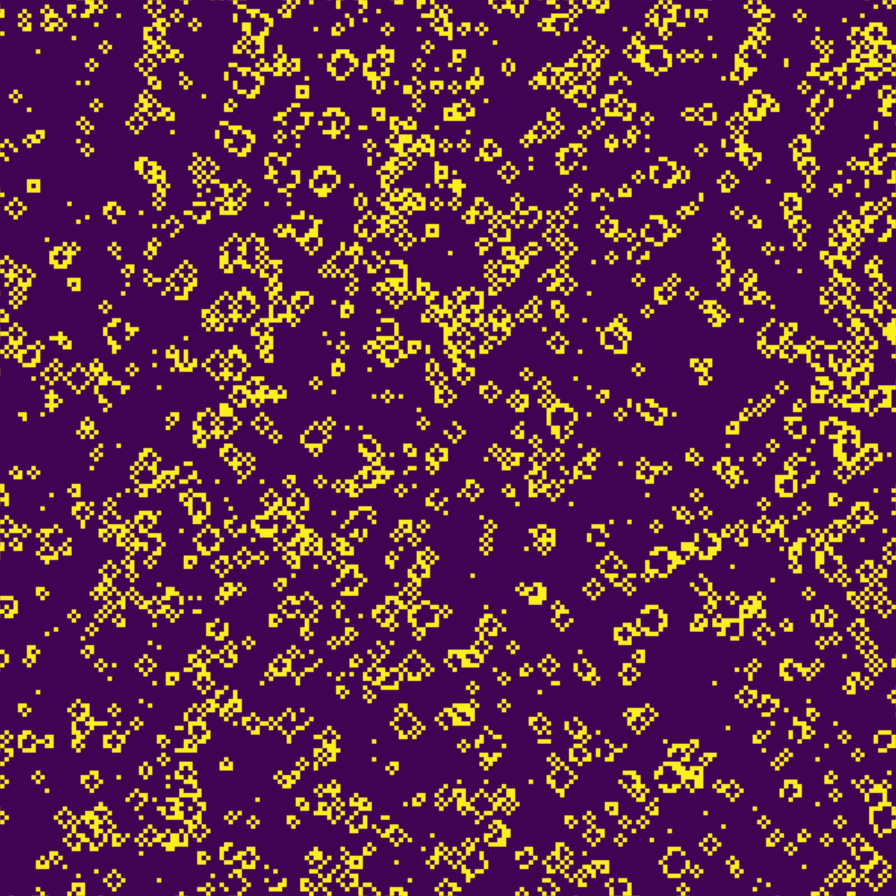
This texture is drawn by a WebGL 2 fragment shader. Its source:

```glsl
#version 300 es
precision highp float;
// Scattered dots and small broken rings of yellow cells on a dark violet grid.

uniform vec2 u_resolution;
out vec4 fragColor;

const float GRID = 200.0;         // cells across the canvas
const int REACH = 3;              // largest ring radius in cells
const float MIN_DENSITY = 0.014;  // chance of a ring centre in sparse gaps
const float MAX_DENSITY = 0.085;  // chance of a ring centre in clumps
const vec3 VIOLET = vec3(0.25, 0.01, 0.33);
const vec3 YELLOW = vec3(0.98, 0.94, 0.12);

float hash(vec2 p, float salt) {
  return fract(sin(dot(p, vec2(12.9898, 78.233)) + salt * 37.719) * 43758.5453);
}

float valueNoise(vec2 p, float salt) {
  vec2 i = floor(p);
  vec2 f = fract(p);
  f = f * f * (3.0 - 2.0 * f);
  float low = mix(hash(i, salt), hash(i + vec2(1, 0), salt), f.x);
  float high = mix(hash(i + vec2(0, 1), salt), hash(i + vec2(1, 1), salt), f.x);
  return mix(low, high, f.y);
}

// Chance that a cell is a ring centre: crowded clumps and sparse gaps.
float seedDensity(vec2 cell) {
  float clump = smoothstep(0.2, 0.8, valueNoise(cell / 6.5, 5.0));
  return mix(MIN_DENSITY, MAX_DENSITY, clump * clump);
}

// Ring radius: 0 is a dot, 1 a small diamond, 2 and 3 wider loops.
float ringRadius(vec2 seed) {
  float r = hash(seed, 2.0);
  return step(0.36, r) + step(0.72, r) + step(0.96, r);
}

// Whole-cell distance, between a diamond and a circle in shape.
float cellDistance(vec2 offset, float roundness, float jitter) {
  float diamond = abs(offset.x) + abs(offset.y);
  return floor(mix(diamond, length(offset), roundness) + 0.5 + jitter);
}

// 1 where a ring passes through the cell; ring interiors hide most others.
float litCell(vec2 cell) {
  float jitter = (hash(cell, 7.0) - 0.5) * 0.8;
  bool hit = false;
  bool covered = false;
  for (int y = -REACH; y <= REACH; y++) {
    for (int x = -REACH; x <= REACH; x++) {
      vec2 offset = vec2(x, y);
      vec2 seed = cell + offset;
      float chance = hash(seed, 1.0);
      if (chance > MAX_DENSITY) continue;
      if (chance > seedDensity(seed)) continue;
      float roundness = 0.75 * hash(seed, 3.0);
      float d = cellDistance(offset, roundness, jitter) - ringRadius(seed);
      hit = hit || abs(d) < 0.5;
      covered = covered || d < -0.5;
    }
  }
  bool shown = !covered || hash(cell, 11.0) < 0.35;
  return hit && shown ? 1.0 : 0.0;
}

void main() {
  vec2 p = gl_FragCoord.xy / u_resolution * GRID - 0.5;
  vec2 cell = floor(p);

  // Blend the four nearest cells over a narrow soft border.
  vec2 blend = smoothstep(0.28, 0.72, fract(p));
  float low = mix(litCell(cell), litCell(cell + vec2(1, 0)), blend.x);
  float high = mix(litCell(cell + vec2(0, 1)), litCell(cell + vec2(1, 1)), blend.x);

  fragColor = vec4(mix(VIOLET, YELLOW, mix(low, high, blend.y)), 1.0);
}
```
